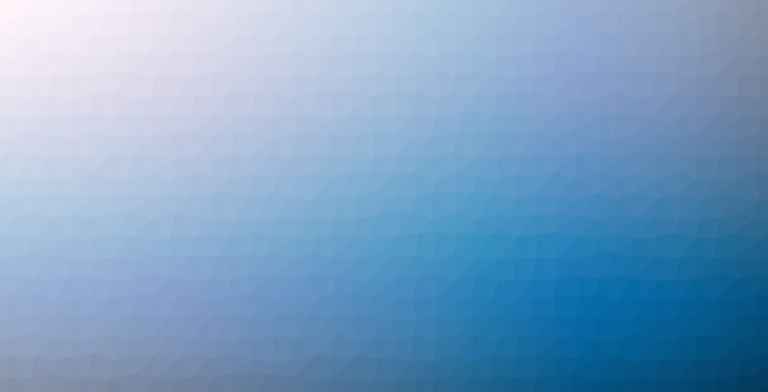
This background is drawn by a Shadertoy shader. Its source:

```glsl
#define ROWS 19.4                  // mesh cells per canvas height
#define JITTER 0.2                 // vertex displacement in cells
#define MESH_OFFSET vec2(0.5, 0.0) // mesh shift from the canvas centre
#define AXIS_MIX 0.5               // balance of horizontal and vertical ramps
#define STOPS 9

const vec3 WHITE_POINT = vec3(0.9505, 1.0, 1.089);

// Pale pink through sky blue to navy
const vec3 RAMP[STOPS] = vec3[STOPS](
    vec3(1.000, 0.969, 0.984), vec3(0.925, 0.906, 0.949),
    vec3(0.816, 0.820, 0.902), vec3(0.651, 0.741, 0.859),
    vec3(0.455, 0.663, 0.812), vec3(0.212, 0.565, 0.753),
    vec3(0.020, 0.439, 0.690), vec3(0.016, 0.353, 0.553),
    vec3(0.008, 0.220, 0.345));

// Perceptual colour space: cube roots of normalised XYZ
vec3 toPerceptual(vec3 srgb) {
    vec3 c = pow((srgb + 0.055) / 1.055, vec3(2.4));
    vec3 xyz = vec3(dot(c, vec3(0.4124, 0.3576, 0.1805)),
                    dot(c, vec3(0.2126, 0.7152, 0.0722)),
                    dot(c, vec3(0.0193, 0.1192, 0.9505)));
    return pow(xyz / WHITE_POINT, vec3(1.0 / 3.0));
}

vec3 toSrgb(vec3 perceptual) {
    vec3 xyz = perceptual * perceptual * perceptual * WHITE_POINT;
    vec3 c = vec3(dot(xyz, vec3(3.2406, -1.5372, -0.4986)),
                  dot(xyz, vec3(-0.9689, 1.8758, 0.0415)),
                  dot(xyz, vec3(0.0557, -0.2040, 1.0570)));
    c = max(c, 0.0);
    return mix(12.92 * c, 1.055 * pow(c, vec3(1.0 / 2.4)) - 0.055,
               step(0.0031308, c));
}

vec3 ramp(float t) {
    float x = clamp(t, 0.0, 1.0) * float(STOPS - 1);
    int i = min(int(x), STOPS - 2);
    return mix(toPerceptual(RAMP[i]), toPerceptual(RAMP[i + 1]), x - float(i));
}

// Jittered mesh
vec2 hash22(vec2 p) {
    vec3 q = fract(p.xyx * vec3(0.1031, 0.1030, 0.0973));
    q += dot(q, q.yzx + 33.33);
    return fract((q.xx + q.yz) * q.zy);
}

vec2 vertex(vec2 id) {
    return id + JITTER * (2.0 * hash22(id + 71.0) - 1.0);
}

float cross2(vec2 a, vec2 b) {
    return a.x * b.y - a.y * b.x;
}

float edgeDistance(vec2 p, vec2 a, vec2 b) {
    return cross2(b - a, p - a) / length(b - a);
}

// Adds a triangle's centroid, weighted by its coverage of the pixel
void addTriangle(vec2 p, vec2 a, vec2 b, vec2 c, float pixel, inout vec3 sum) {
    float d = min(edgeDistance(p, a, b),
                  min(edgeDistance(p, b, c), edgeDistance(p, c, a)));
    float coverage = clamp(d / pixel + 0.5, 0.0, 1.0);
    sum += coverage * vec3((a + b + c) / 3.0, 1.0);
}

// Delaunay rule: the angles facing diagonal a-c must not exceed a half turn
bool splitsAlongAC(vec2 a, vec2 b, vec2 c, vec2 d) {
    vec2 ba = a - b, bc = c - b, da = a - d, dc = c - d;
    return cross2(bc, ba) * dot(da, dc) + dot(ba, bc) * cross2(da, dc) >= 0.0;
}

vec2 facetCentre(vec2 p, float pixel) {
    vec3 sum = vec3(p, 1.0) * 0.0001;
    vec2 cell = floor(p);
    for (int y = -1; y <= 1; y++)
    for (int x = -1; x <= 1; x++) {
        vec2 id = cell + vec2(x, y);
        vec2 a = vertex(id), b = vertex(id + vec2(1, 0));
        vec2 c = vertex(id + vec2(1, 1)), d = vertex(id + vec2(0, 1));
        if (splitsAlongAC(a, b, c, d)) {
            addTriangle(p, a, b, c, pixel, sum);
            addTriangle(p, a, c, d, pixel, sum);
        } else {
            addTriangle(p, a, b, d, pixel, sum);
            addTriangle(p, b, c, d, pixel, sum);
        }
    }
    return sum.xy / sum.z;
}

void mainImage(out vec4 fragColor, in vec2 fragCoord) {
    float cellSize = iResolution.y / ROWS;
    vec2 p = (fragCoord - 0.5 * iResolution.xy) / cellSize - MESH_OFFSET;

    // One flat tint per facet, from its place on the canvas
    vec2 centre = facetCentre(p, 1.0 / cellSize) + MESH_OFFSET;
    vec2 uv = centre * cellSize / iResolution.xy + 0.5;
    vec3 tint = mix(ramp(uv.x), ramp(1.0 - uv.y), AXIS_MIX);
    fragColor = vec4(clamp(toSrgb(tint), 0.0, 1.0), 1.0);
}
```
